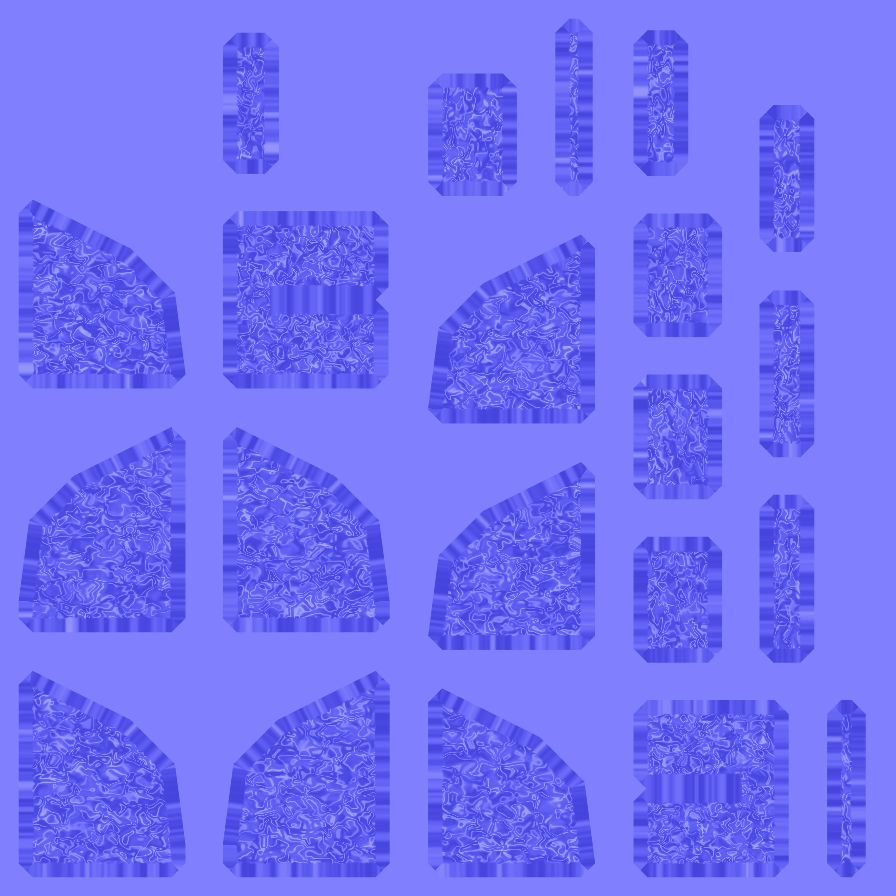
This texture map is drawn by a WebGL 2 fragment shader. Its source:

```glsl
#version 300 es
precision highp float;
// Normal map atlas: chamfered tiles and fan panels with swirled grain and streaked rims.
#define LAYOUT 768.0     // layout units across the canvas
#define RIM 12.5         // width of the streaked border
#define CHAMFER 12.0     // corner cut
#define FAN_WIDTH 143.0
#define SLOT_START 40.0  // where a slot begins, from the closed side
#define CELL 9.5         // size of one swirl
#define WARP 0.9
#define CONTOURS 4.6
#define STREAK 6.0       // width of one rim streak
#define TILT_LOW -0.46
#define TILT_HIGH 0.16
uniform vec2 u_resolution;
out vec4 fragColor;
// Left, top, right, bottom
const vec4 BOXES[11] = vec4[11](
  vec4(191, 28, 239, 149), vec4(367, 63, 443, 168), vec4(476, 16, 508, 168),
  vec4(543, 26, 590, 151), vec4(651, 90, 698, 216), vec4(543, 183, 619, 289),
  vec4(651, 249, 698, 392), vec4(543, 321, 619, 428), vec4(651, 424, 698, 568),
  vec4(543, 460, 619, 568), vec4(709, 600, 742, 752));
// Left, top, height, mirrored
const vec4 FANS[8] = vec4[8](
  vec4(16, 171, 162, 0), vec4(16, 366, 176, 1), vec4(191, 366, 176, 0),
  vec4(367, 201, 162, 1), vec4(367, 396, 161, 1), vec4(16, 575, 177, 0),
  vec4(191, 575, 177, 1), vec4(367, 590, 162, 0));
// Left, top, width, mirrored
const vec4 SLOTTED[2] = vec4[2](vec4(191, 181, 142, 0), vec4(543, 600, 133, 1));
struct Tile { float cover; float depth; float along; vec2 grain; };

float hash(vec2 p) {
  vec3 q = fract(p.xyx * 0.1031);
  q += dot(q, q.yzx + 33.33);
  return fract((q.x + q.y) * q.z);
}
float noise(vec2 p) {
  vec2 i = floor(p), f = fract(p);
  f = f * f * (3.0 - 2.0 * f);
  return mix(mix(hash(i), hash(i + vec2(1, 0)), f.x),
             mix(hash(i + vec2(0, 1)), hash(i + vec2(1, 1)), f.x), f.y);
}
// Keep the nearest border and the position along it
void border(inout Tile t, float depth, float along) {
  if (depth < t.depth) { t.depth = depth; t.along = along; }
}
void slope(inout Tile t, vec2 p, vec2 a, vec2 b) {
  vec2 dir = normalize(b - a);
  border(t, dot(p - a, vec2(-dir.y, dir.x)), dot(p - a, dir) + a.x * 9.0);
}
Tile chamferBox(vec2 p, vec2 size, float seed, vec2 grain) {
  Tile t = Tile(0.0, 1e4, 0.0, grain);
  border(t, p.x, p.y + seed);
  border(t, size.x - p.x, p.y + seed + 300.0);
  border(t, p.y, p.x + seed + 600.0);
  border(t, size.y - p.y, p.x + seed + 900.0);
  vec2 q = min(p, size - p);
  t.cover = min(t.depth, (q.x + q.y - CHAMFER) * 0.707);
  return t;
}
Tile fan(vec2 p, float height, float seed) {
  Tile t = chamferBox(p, vec2(FAN_WIDTH, height), seed, vec2(0.85, 1.15));
  slope(t, p, vec2(12, 0), vec2(96, 42));
  slope(t, p, vec2(96, 42), vec2(134, 80));
  slope(t, p, vec2(134, 80), vec2(FAN_WIDTH, 149));
  t.cover = min(t.cover, t.depth);
  return t;
}
Tile slottedBox(vec2 p, vec2 size, float seed) {
  Tile t = chamferBox(p, size, seed, vec2(1.1, 1.25));
  float off = abs(p.y - size.y * 0.5);
  border(t, max(off, SLOT_START + RIM - p.x), p.x + seed + 1200.0);
  t.cover = min(t.cover, (size.x - p.x + off - CHAMFER + 1.0) * 0.707);
  return t;
}
// Nested contours with bright crests over mottled ground
float swirls(vec2 p) {
  vec2 q = p / CELL;
  q += WARP * (vec2(noise(q * 1.3 + 17.0), noise(q * 1.3 + 53.0)) - 0.5);
  float v = noise(q) * 0.66 + noise(q * 2.3 + 9.0) * 0.34;
  float ridge = 1.0 - abs(2.0 * fract(v * CONTOURS) - 1.0);
  float mottle = smoothstep(0.2, 0.8, noise(q * 1.7 + 31.0));
  float crest = smoothstep(0.55, 0.95, ridge) * (0.25 + 0.5 * noise(q * 0.9 + 71.0));
  return 0.24 * ridge + 0.3 * mottle + crest;
}
float streaks(float along) {
  float s = along / STREAK;
  float fine = 0.65 * noise(vec2(s, 3)) + 0.35 * noise(vec2(s * 2.3, 8));
  return 0.55 * smoothstep(0.15, 0.9, fine) + 0.5 * smoothstep(0.72, 1.0, noise(vec2(s * 0.8, 14)));
}

void main() {
  vec2 p = gl_FragCoord.xy / u_resolution * LAYOUT;
  p.y = LAYOUT - p.y;
  Tile best = Tile(-1e4, 0.0, 0.0, vec2(1)), t;
  for (int i = 0; i < 11; i++) {
    vec4 b = BOXES[i];
    t = chamferBox(p - b.xy, b.zw - b.xy, b.x + b.y * 3.0, vec2(1.3, 0.95));
    if (t.cover > best.cover) best = t;
  }
  for (int i = 0; i < 8; i++) {
    vec4 f = FANS[i];
    vec2 q = p - f.xy;
    if (f.w > 0.5) q.x = FAN_WIDTH - q.x;
    t = fan(q, f.z, f.x + f.y * 3.0);
    if (t.cover > best.cover) best = t;
  }
  for (int i = 0; i < 2; i++) {
    vec4 s = SLOTTED[i];
    vec2 q = p - s.xy;
    if (s.w > 0.5) q.x = s.z - q.x;
    t = slottedBox(q, vec2(s.z, 152), s.x + s.y * 3.0);
    if (t.cover > best.cover) best = t;
  }
  // Diagonal tilt of the surface, flat outside the tiles
  float ragged = best.depth + 2.0 * noise(p * 0.4) - 1.0;
  float level = mix(streaks(best.along), swirls(p * best.grain), smoothstep(RIM - 0.8, RIM + 0.8, ragged));
  float inside = smoothstep(-0.5, 0.5, best.cover * u_resolution.y / LAYOUT);
  float tilt = mix(TILT_LOW, TILT_HIGH, level) * inside;
  float up = sqrt(1.0 - 2.0 * tilt * tilt) - 0.03 * inside;
  fragColor = vec4(vec3(tilt, tilt, up) * 0.5 + 0.5, 1.0);
}
```
